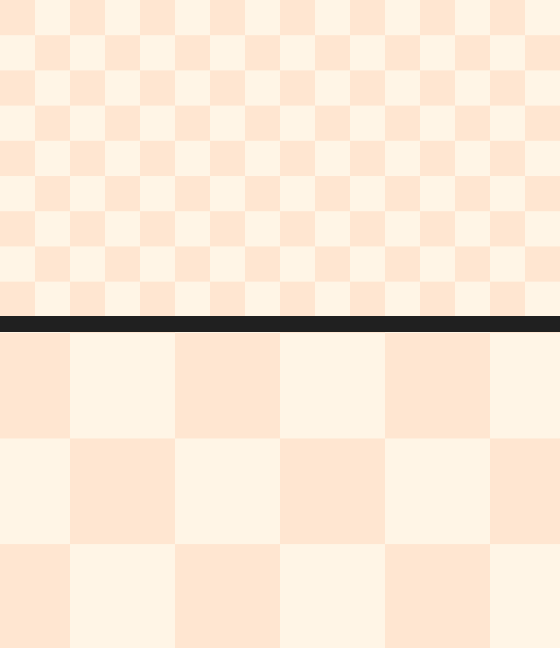
Top, the full canvas; bottom, a detail of the centre.
A Shadertoy shader for this pattern:

```glsl
// Two-tone pastel checkerboard, anchored at the top left corner.
// Each axis gives a square wave of +1 and -1, averaged over one pixel;
// the product of both waves picks the colour of the square.

#define COLUMNS 16.0
#define ROWS 8.976
#define PEACH vec3(1.0, 0.902, 0.820)
#define CREAM vec3(1.0, 0.961, 0.902)

// Square wave per axis: +1 in even cells, -1 in odd ones, with soft edges
vec2 squareWave(vec2 cell, vec2 pixelSize) {
    vec2 edgeDistance = 0.5 - abs(fract(cell) - 0.5);
    vec2 parity = 1.0 - 2.0 * mod(floor(cell), 2.0);
    return parity * min(2.0 * edgeDistance / pixelSize, 1.0);
}

void mainImage(out vec4 fragColor, in vec2 fragCoord) {
    // Canvas position, measured from the top left
    vec2 uv = fragCoord / iResolution.xy;
    uv.y = 1.0 - uv.y;

    // Grid position and the size of one pixel in cells
    vec2 grid = vec2(COLUMNS, ROWS);
    vec2 wave = squareWave(uv * grid, grid / iResolution.xy);

    // Equal parity is peach, unequal parity is cream
    float peachAmount = 0.5 + 0.5 * wave.x * wave.y;
    fragColor = vec4(mix(CREAM, PEACH, peachAmount), 1.0);
}
```
